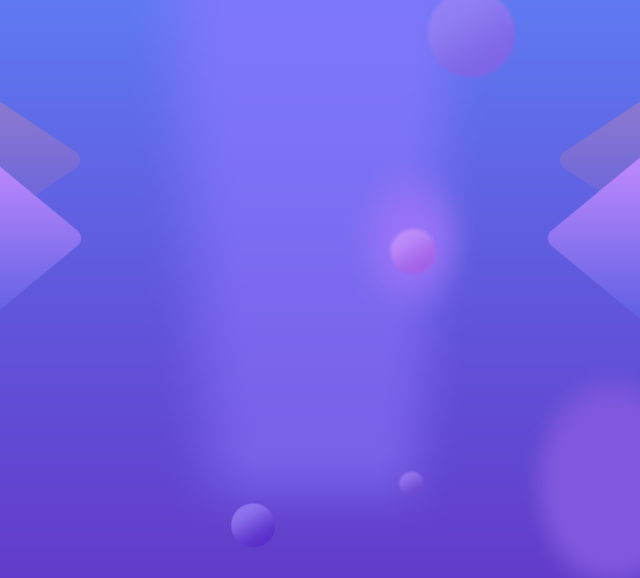
Write a Shadertoy shader that draws this background.

```glsl
const vec3 SKY_TOP = vec3(0.372, 0.475, 0.945);
const vec3 SKY_MID = vec3(0.378, 0.345, 0.862);
const vec3 SKY_LOW = vec3(0.385, 0.235, 0.790);
const vec3 BEAM_TOP = vec3(0.490, 0.465, 0.975);
const vec3 BEAM_LOW = vec3(0.473, 0.375, 0.905);
const vec3 GLOW_COLOR = vec3(0.595, 0.448, 0.965);
const vec3 HAZE_COLOR = vec3(0.500, 0.345, 0.865);
const vec3 FRONT_TOP = vec3(0.725, 0.530, 0.985);
const vec3 FRONT_LOW = vec3(0.392, 0.384, 0.895);
const vec3 BACK_TOP = vec3(0.541, 0.471, 0.820);
const vec3 BACK_LOW = vec3(0.440, 0.408, 0.850);

const vec2 GLOW_CENTER = vec2(0.711, 0.586);
const vec2 GLOW_RADII = vec2(0.120, 0.155);
const vec2 HAZE_CENTER = vec2(1.059, 0.164);
const vec2 HAZE_RADII = vec2(0.130, 0.175);
const float FRONT_Y = 0.588;
const float FRONT_SLOPE = 0.825;
const float BACK_Y = 0.723;
const float BACK_SLOPE = 0.665;
const float CORNER_RADIUS = 0.017;

float pixelSize() {
    return 1.0 / iResolution.y;
}

float coverage(float dist, float blur) {
    float w = max(blur, pixelSize());
    return 1.0 - smoothstep(-w, w, dist);
}

// Signed distance to a wedge that points along +x, with a rounded tip
float wedgeDistance(vec2 p, float tipX, float slope, float radius) {
    vec2 normal = normalize(vec2(slope, 1.0));
    vec2 q = vec2(p.x - tipX + radius / normal.x, abs(p.y));
    vec2 along = vec2(-normal.y, normal.x);
    float d = dot(q, along) < 0.0 ? length(q) : dot(q, normal);
    return d - radius;
}

// Ball shaded along a diagonal from light to dark
vec3 addOrb(vec3 color, vec2 p, vec2 center, float radius, float blur, vec3 light, vec3 dark) {
    vec2 q = (p - center) / radius;
    float shade = smoothstep(-0.9, 0.9, dot(q, vec2(0.5, -0.866)));
    float mask = coverage(length(p - center) - radius, blur);
    return mix(color, mix(light, dark, shade), mask);
}

vec3 skyColor(float y) {
    vec3 lower = mix(SKY_LOW, SKY_MID, min(y * 2.0, 1.0));
    return mix(lower, SKY_TOP, max(y * 2.0 - 1.0, 0.0));
}

// Tapered light column, soft on both sides and at the foot
float beamMask(vec2 p) {
    float left = mix(0.365, 0.285, p.y);
    float right = mix(0.705, 0.785, p.y);
    float sides = smoothstep(left - 0.075, left + 0.105, p.x)
                * (1.0 - smoothstep(right - 0.075, right + 0.075, p.x));
    return sides * smoothstep(0.065, 0.225, p.y);
}

void mainImage(out vec4 fragColor, in vec2 fragCoord) {
    vec2 p = fragCoord / iResolution.y;
    float aspect = iResolution.x / iResolution.y;

    // Backdrop and soft lights
    vec3 color = skyColor(p.y);
    color = mix(color, mix(BEAM_LOW, BEAM_TOP, smoothstep(0.1, 1.0, p.y)), beamMask(p));
    float glow = 1.0 - smoothstep(0.15, 1.0, length((p - GLOW_CENTER) / GLOW_RADII));
    color = mix(color, GLOW_COLOR, glow);
    float haze = 1.0 - smoothstep(0.72, 1.22, length((p - HAZE_CENTER) / HAZE_RADII));
    color = mix(color, HAZE_COLOR, haze);

    // Mirrored wedges at both sides
    bool onRight = p.x > 0.5 * aspect;
    vec2 side = vec2(onRight ? aspect - p.x : p.x, p.y);
    float frontTip = onRight ? 0.169 : 0.150;
    float back = wedgeDistance(side - vec2(0.0, BACK_Y), 0.152, BACK_SLOPE, CORNER_RADIUS);
    float front = wedgeDistance(side - vec2(0.0, FRONT_Y), frontTip, FRONT_SLOPE, CORNER_RADIUS);
    vec3 backColor = mix(BACK_LOW, BACK_TOP, smoothstep(0.65, 0.83, p.y));
    vec3 frontColor = mix(FRONT_LOW, FRONT_TOP, clamp((p.y - 0.46) / 0.25, 0.0, 1.0));
    color = mix(color, backColor, coverage(back, 0.0));
    color = mix(color, frontColor, coverage(front, 0.0));

    // Orbs
    color = addOrb(color, p, vec2(0.8156, 0.942), 0.0755, 0.006,
                   vec3(0.570, 0.505, 0.960), vec3(0.495, 0.400, 0.900));
    color = addOrb(color, p, vec2(0.715, 0.565), 0.039, 0.006,
                   vec3(0.735, 0.550, 0.980), vec3(0.635, 0.385, 0.910));
    color = addOrb(color, p, vec2(0.712, 0.163), 0.021, 0.004,
                   vec3(0.565, 0.450, 0.920), vec3(0.420, 0.285, 0.825));
    color = addOrb(color, p, vec2(0.438, 0.091), 0.038, 0.002,
                   vec3(0.550, 0.450, 0.925), vec3(0.355, 0.185, 0.800));

    fragColor = vec4(color, 1.0);
}
```
